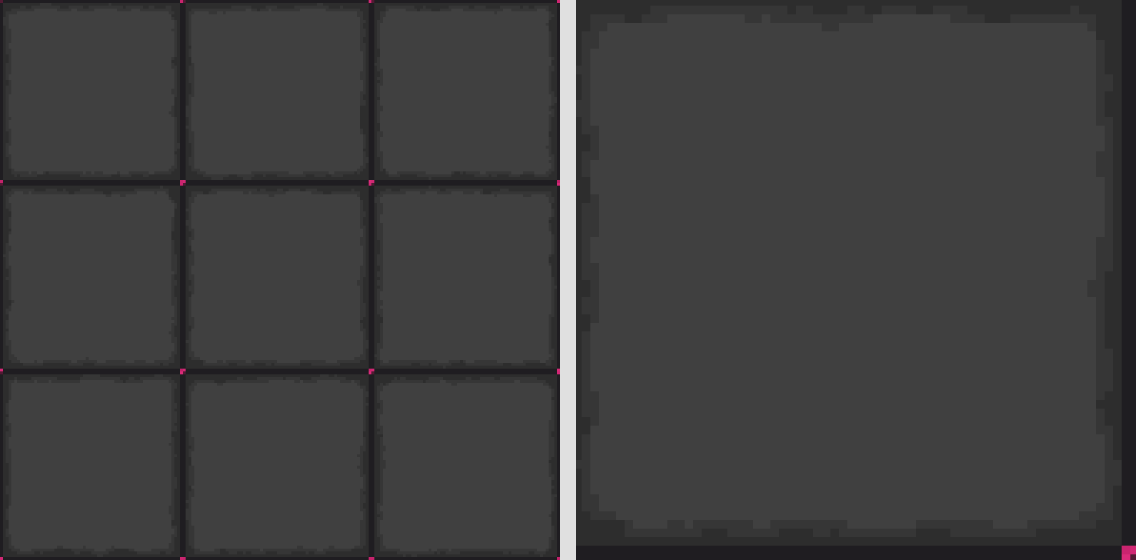
Left: the whole. Right: its middle third, enlarged.
This pattern is drawn by a WebGL 2 fragment shader. Its source:

```glsl
#version 300 es
precision highp float;

uniform vec2 u_resolution;
out vec4 fragColor;

const float GRID = 196.0;   // blocks across the canvas
const float PERIOD = 66.0;  // blocks per tile, seam included

float hash(vec2 p) {
    vec3 q = fract(vec3(p.xyx) * 0.1031);
    q += dot(q, q.yzx + 33.33);
    return fract((q.x + q.y) * q.z);
}

// Value noise along one tile side, from -1 to 1
float sideNoise(float along, float seed) {
    float i = floor(along), f = fract(along);
    return mix(hash(vec2(i, seed)), hash(vec2(i + 1.0, seed)), f * f * (3.0 - 2.0 * f)) * 2.0 - 1.0;
}

// Ragged inset of a side: long waves plus small chips
float wear(float along, float seed) {
    return 0.85 * sideNoise(along / 4.3, seed) + 0.35 * sideNoise(along / 1.7, seed + 51.0);
}

vec3 blockColor(vec2 block) {
    vec2 cell = floor((block + 3.0) / PERIOD);
    vec2 local = block + 3.0 - cell * PERIOD;

    // Blocks to the nearest side; the first row and column are cropped
    vec2 low = mix(vec2(2.0), vec2(4.0), lessThan(cell, vec2(0.5)));
    vec2 inset = min(local - low, 65.0 - local);

    // Seams with a bright marker at each crossing
    if (max(inset.x, inset.y) < 0.0) {
        if (inset.x > -1.5 && inset.y > -1.5) return vec3(0.32, 0.10, 0.20);
        return mix(vec3(0.74, 0.12, 0.40), vec3(0.86, 0.17, 0.48), hash(block));
    }
    if (min(inset.x, inset.y) < 0.0) return vec3(0.122, 0.115, 0.130);

    // Uneven border with rounded corners
    vec2 side = step(vec2(33.0), local);
    vec2 seed = vec2(cell.x * 2.0 + side.x + cell.y * 17.0,
                     cell.y * 2.0 + side.y + cell.x * 13.0 + 90.0);
    vec2 ragged = inset + vec2(wear(block.y, seed.x), wear(block.x, seed.y));
    float depth = 5.0 - length(max(5.0 - ragged, 0.0));

    // Darker stains inside the border
    float along = inset.x < inset.y ? block.y : block.x;
    float sideSeed = inset.x < inset.y ? seed.x : seed.y;
    float stain = sideNoise(along / 3.1, sideSeed + 211.0);
    float shade = 0.25;
    if (depth < 2.2) shade = 0.212;
    if (depth < 0.75 || (depth < 1.7 && stain > 0.55)) shade = 0.178;
    return vec3(shade);
}

void main() {
    // Average a 3 by 3 set of samples to smooth the block edges
    vec3 color = vec3(0.0);
    for (int j = 0; j < 3; j++) {
        for (int i = 0; i < 3; i++) {
            vec2 offset = (vec2(i, j) - 1.0) / 3.0;
            vec2 uv = (gl_FragCoord.xy + offset) / u_resolution;
            uv.y = 1.0 - uv.y;
            color += blockColor(floor(uv * GRID));
        }
    }
    fragColor = vec4(color / 9.0, 1.0);
}
```
